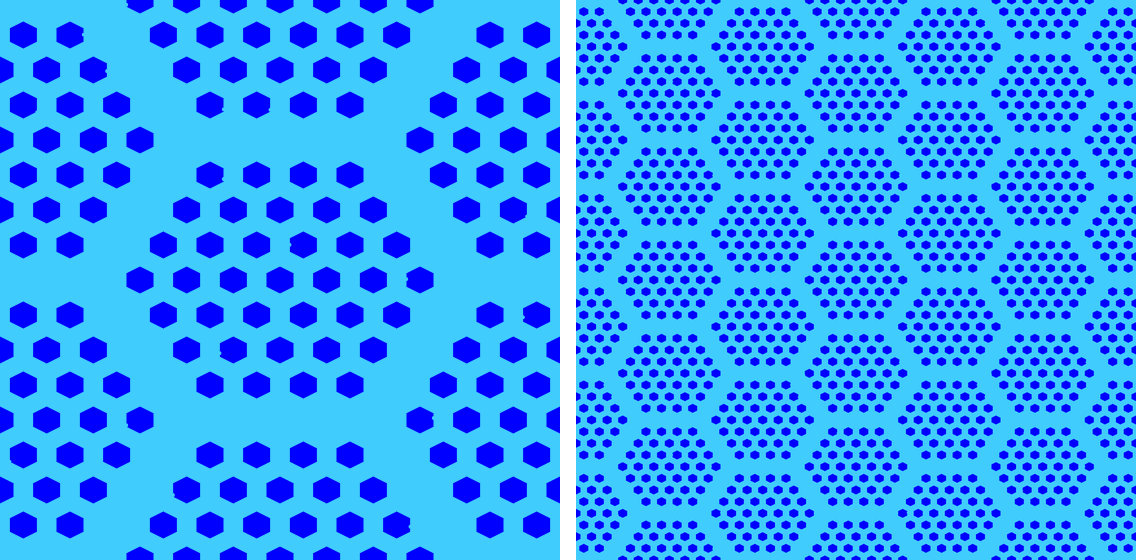
Left, the tile; right, the same tile 3 across and 3 down.
Reproduce this pattern procedurally as a Shadertoy shader.

```glsl
// Staggered hexagonal clusters of small blue hexagon dots on a sky-blue ground.
#define GROUND vec3(0.25, 0.80, 0.99)
#define DOT_COLOR vec3(0.0, 0.0, 1.0)
#define GRID vec2(12.0, 16.0)      // dots across, rows down
#define CLUSTER vec2(24.0, 8.0)    // cluster period in half columns, rows
#define CLUSTER_REACH 6.0          // half columns from centre to side corner
#define CLUSTER_ROWS 3.0           // rows above and below the centre row
#define DOT_RADIUS 0.0241          // half width of a dot
#define NICK_RADIUS 0.0036         // size of the worn notches
#define NICK_SHARE 0.12            // fraction of dots with a notch

float hash(vec2 p) {
    vec3 q = fract(vec3(p.xyx) * 0.1031);
    q += dot(q, q.yzx + 33.33);
    return fract((q.x + q.y) * q.z);
}

// True when a dot site lies in the repeated hexagonal cluster around centre.
bool inCluster(vec2 site, vec2 centre) {
    vec2 d = abs(mod(site - centre + 0.5 * CLUSTER, CLUSTER) - 0.5 * CLUSTER);
    return d.y < CLUSTER_ROWS + 0.5 && d.x + d.y < CLUSTER_REACH + 0.5;
}

// Pointed hexagon, flattened so that its height equals its width.
float hexagonDistance(vec2 p, float radius) {
    p = abs(p);
    return max(p.x - radius, (0.5 * p.x + p.y - radius) * 0.8944);
}

void mainImage(out vec4 fragColor, in vec2 fragCoord) {
    vec2 p = fragCoord / iResolution.xy * GRID;

    // Nearest site of the staggered lattice, in half columns and rows
    float row = floor(p.y + 0.5);
    float odd = mod(row, 2.0);
    float column = floor(p.x - 0.5 * odd + 0.5);
    vec2 site = vec2(2.0 * column + odd, row);
    vec2 local = (p - site * vec2(0.5, 1.0)) / GRID;

    float d = hexagonDistance(local, DOT_RADIUS);

    // Small notch on the left or right edge of a few dots
    vec2 id = mod(site, vec2(2.0, 1.0) * GRID);
    if (hash(id + 7.0) < NICK_SHARE) {
        float side = hash(id + 31.0) < 0.5 ? -1.0 : 1.0;
        float height = mix(-0.55, 0.25, hash(id + 53.0));
        vec2 nick = DOT_RADIUS * vec2(side * 1.03, height);
        d = max(d, NICK_RADIUS - length(local - nick));
    }

    // Two interleaved sets of clusters
    bool filled = inCluster(site, vec2(0.5, 0.0) * CLUSTER)
               || inCluster(site, vec2(0.0, 0.5) * CLUSTER);

    float pixel = 1.0 / min(iResolution.x, iResolution.y);
    float ink = filled ? 1.0 - smoothstep(-0.6 * pixel, 0.6 * pixel, d) : 0.0;
    fragColor = vec4(mix(GROUND, DOT_COLOR, ink), 1.0);
}
```
